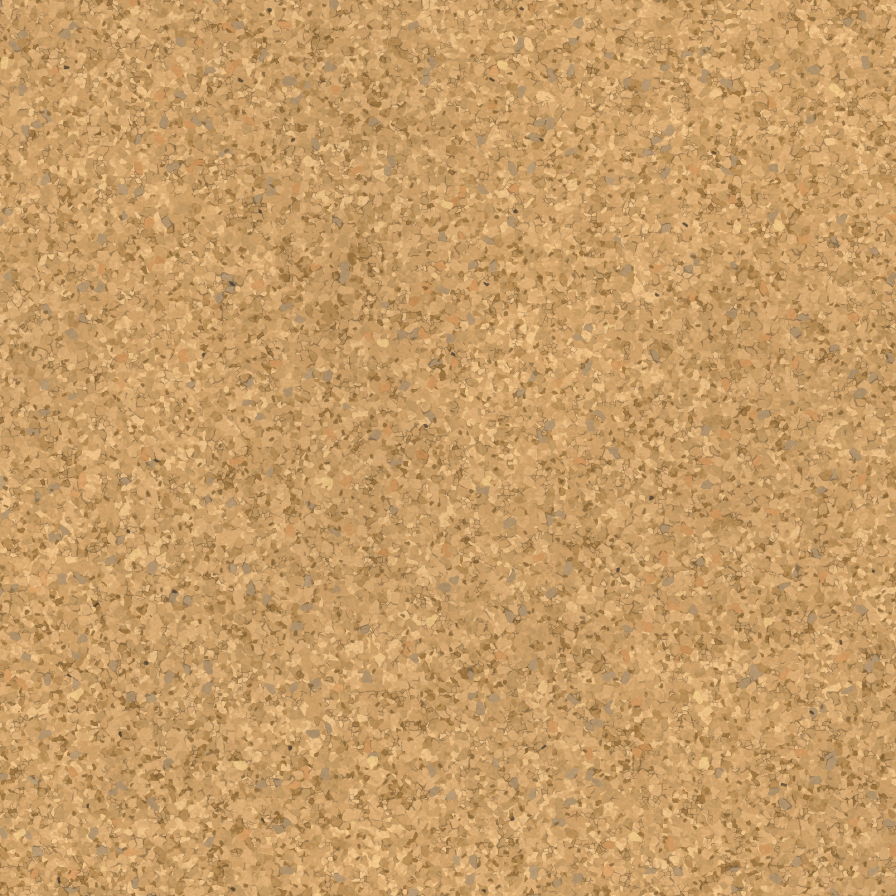
Give the GLSL for this texture, as a Shadertoy shader.

```glsl
// Fine-grained cork board: stretched Voronoi grains in two sizes are coloured
// by random rank through a tan ramp, then overlaid with crevices, dark specks,
// greyish grains and a few pale chips. Four samples per pixel smooth the edges.

float hash(vec2 p) {
    return fract(sin(dot(p, vec2(127.1, 311.7))) * 43758.5453);
}

float noise(vec2 p) {
    vec2 i = floor(p), f = fract(p);
    f = f * f * (3.0 - 2.0 * f);
    return mix(mix(hash(i), hash(i + vec2(1, 0)), f.x),
               mix(hash(i + vec2(0, 1)), hash(i + vec2(1, 1)), f.x), f.y);
}

// Returns grain id, gap to the neighbouring grain, distance to grain centre.
vec3 grains(vec2 p, float seed) {
    vec2 base = floor(p);
    float nearest = 9.0, second = 9.0, id = 0.0;
    for (int y = -1; y <= 1; y++)
    for (int x = -1; x <= 1; x++) {
        vec2 cell = base + vec2(x, y);
        vec2 key = cell + seed;
        vec2 centre = cell + 0.1 + 0.8 * vec2(hash(key), hash(key + 41.3));
        float angle = 6.283 * hash(key + 17.9);
        float c = cos(angle), s = sin(angle);
        vec2 d = mat2(c, -s, s, c) * (p - centre) * vec2(0.78, 1.25);
        // Blend round and boxy distance for chipped, angular outlines.
        float dist = mix(length(d), max(abs(d.x), abs(d.y)), 0.5);
        if (dist < nearest) {
            second = nearest;
            nearest = dist;
            id = hash(key + 73.7);
        } else {
            second = min(second, dist);
        }
    }
    return vec3(id, second - nearest, nearest);
}

// Tan ramp; each threshold sets the share of its colour.
vec3 corkColor(float rank) {
    vec3 col = vec3(0.62, 0.46, 0.25);
    col = mix(col, vec3(0.72, 0.55, 0.33), smoothstep(0.03, 0.09, rank));
    col = mix(col, vec3(0.76, 0.60, 0.39), smoothstep(0.16, 0.24, rank));
    col = mix(col, vec3(0.81, 0.63, 0.41), smoothstep(0.31, 0.41, rank));
    col = mix(col, vec3(0.86, 0.68, 0.46), smoothstep(0.58, 0.70, rank));
    return mix(col, vec3(0.93, 0.76, 0.53), smoothstep(0.84, 0.94, rank));
}

vec3 cork(vec2 uv) {
    // Ragged grain outlines
    vec2 p = uv + 0.003 * (vec2(noise(uv * 210.0), noise(uv * 210.0 + 57.0)) - 0.5);

    // Small crumbs, partly covered by larger grains
    vec3 crumb = grains(p * 185.0, 3.0);
    vec3 grain = grains(p * 92.0, 29.0);
    float large = step(0.42, fract(grain.x * 37.0)) * smoothstep(0.62, 0.52, grain.z);
    float rank = mix(crumb.x, 0.12 + 0.80 * grain.x, large);
    rank += 0.22 * (noise(uv * 28.0) - 0.5) + 0.20 * (noise(uv * 330.0) - 0.5);
    vec3 col = corkColor(rank);

    // Occasional grey and rust-tinted grains
    float tint = fract(grain.x * 91.0);
    col = mix(col, vec3(0.66, 0.56, 0.43), 0.75 * large * step(tint, 0.045));
    col = mix(col, vec3(0.82, 0.57, 0.34), 0.60 * large * step(0.95, tint));

    // Broken shadow lines between grains
    float gap = mix(crumb.y, grain.y, large);
    float broken = smoothstep(0.48, 0.78, noise(uv * 120.0 + 11.0));
    col *= 1.0 - 0.26 * broken * smoothstep(0.20, 0.03, gap);

    // Dark pits, a few of them nearly black
    vec3 pit = grains(p * 125.0, 61.0);
    float pitMask = step(0.925, pit.x) * smoothstep(0.36, 0.18, pit.z);
    vec3 pitColor = mix(vec3(0.50, 0.37, 0.19), vec3(0.25, 0.21, 0.16), step(0.993, pit.x));
    col = mix(col, pitColor, 0.75 * pitMask);

    // Sparse pale chips
    vec3 chip = grains(p * 64.0, 97.0);
    float chipMask = step(0.985, chip.x) * smoothstep(0.40, 0.32, chip.z);
    col = mix(col, vec3(0.94, 0.79, 0.53), 0.85 * chipMask);

    // Fine surface roughness and broad uneven tone
    col *= 1.0 + 0.07 * (noise(uv * 470.0 + 5.0) - 0.5);
    return col * (1.0 + 0.05 * (noise(uv * 5.0 + 2.0) - 0.5));
}

void mainImage(out vec4 fragColor, in vec2 fragCoord) {
    vec3 total = vec3(0);
    for (int i = 0; i < 4; i++) {
        vec2 offset = vec2(i % 2, i / 2) * 0.5 - 0.25;
        total += cork((fragCoord + offset) / iResolution.y);
    }
    fragColor = vec4(total / 4.0, 1.0);
}
```
